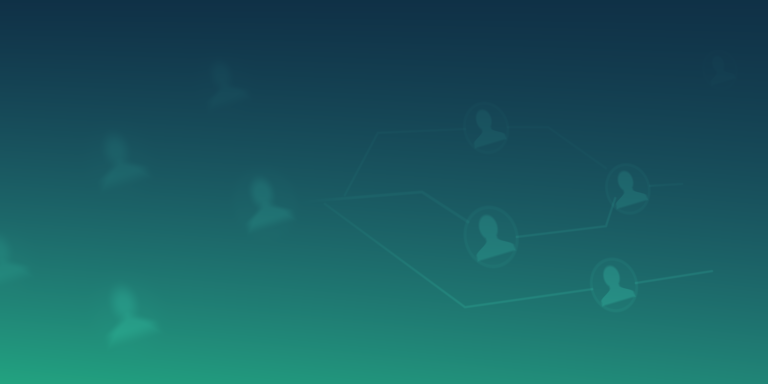
This background is drawn by a Shadertoy shader. Its source:

```glsl
// A navy-to-green gradient carrying a faint network of tilted user badges.
// Badges are implicit head-and-shoulder shapes inside rings; thin polylines
// link them, and both soften toward the left like a shallow depth of field.

float segment(vec2 p, vec2 a, vec2 b) {
    vec2 ab = b - a;
    return length(p - a - ab * clamp(dot(p - a, ab) / dot(ab, ab), 0.0, 1.0));
}

// Distance to a path with one corner
float bend(vec2 p, vec2 a, vec2 b, vec2 c) {
    return min(segment(p, a, b), segment(p, b, c));
}

float stroke(float d, float width) {
    float px = 1.0 / iResolution.y;
    return 1.0 - smoothstep(width - px, width + px, d);
}

// Head, neck and flared shoulders in a unit badge
float person(vec2 q) {
    float head = (length((q - vec2(0.0, 0.33)) / vec2(0.30, 0.42)) - 1.0) * 0.33;
    float halfWidth = 0.19 + 0.46 * smoothstep(-0.08, -0.48, q.y);
    float body = max(abs(q.x) - halfWidth, max(q.y - 0.2, -0.65 - q.y));
    return min(head, body);
}

// Light from one badge: figure, pale disc and outline
float badge(vec2 p, vec2 center, float radius, float blur) {
    float tilt = 0.29;
    float c = cos(tilt), s = sin(tilt);
    vec2 q = mat2(c, -s, s, c) * (p - center) / radius;
    float soft = blur + 1.0 / (iResolution.y * radius);
    float figure = 1.0 - smoothstep(-soft, soft, person(q));
    float rim = length(q / vec2(0.86, 1.0)) - 1.0;
    float disc = 1.0 - smoothstep(-soft * 2.0, soft * 2.0, rim);
    float ring = (1.0 - smoothstep(0.02, 0.04 + soft, abs(rim))) * (1.0 - smoothstep(0.0, 0.2, blur));
    return figure + 0.16 * disc + 0.3 * ring;
}

vec3 background(vec2 p) {
    float depth = 1.0 - p.y;
    float level = depth * (0.59 + 0.41 * depth) + 0.15 * depth * (1.0 - p.x);
    return vec3(0.06, 0.19, 0.275)
         + level * vec3(0.12, 0.39, 0.30)
         - level * level * vec3(0.05, 0.0, 0.09);
}

float links(vec2 p) {
    float thin = 0.0028;
    float upper = min(bend(p, vec2(0.898, 0.492), vec2(0.984, 0.654), vec2(1.211, 0.664)),
                      bend(p, vec2(1.323, 0.669), vec2(1.427, 0.669), vec2(1.578, 0.562)));
    float middle = bend(p, vec2(0.781, 0.474), vec2(1.099, 0.500), vec2(1.219, 0.422));
    float right = min(bend(p, vec2(1.346, 0.383), vec2(1.578, 0.411), vec2(1.602, 0.484)),
                      segment(p, vec2(1.693, 0.516), vec2(1.776, 0.521)));
    float lower = min(bend(p, vec2(0.846, 0.469), vec2(1.211, 0.200), vec2(1.542, 0.247)),
                      segment(p, vec2(1.656, 0.263), vec2(1.854, 0.294)));
    float fade = smoothstep(0.75, 1.3, p.x);
    float light = 0.025 * stroke(upper, thin) * mix(1.0, 0.6, fade);
    light += 0.032 * stroke(middle, thin * 1.3) * smoothstep(0.77, 0.95, p.x);
    light += 0.055 * stroke(right, thin) * (1.0 - 0.6 * smoothstep(1.6, 1.75, p.x));
    light += 0.070 * stroke(lower, thin) * mix(0.25, 1.0, fade);
    return light;
}

void mainImage(out vec4 fragColor, in vec2 fragCoord) {
    vec2 p = fragCoord / iResolution.y;

    // Badge center, radius and brightness
    vec4 badges[10] = vec4[](
        vec4(1.266, 0.667, 0.065, 0.042), vec4(1.635, 0.508, 0.064, 0.070),
        vec4(1.279, 0.383, 0.078, 0.080), vec4(1.599, 0.258, 0.068, 0.100),
        vec4(0.690, 0.471, 0.085, 0.060), vec4(0.310, 0.583, 0.085, 0.044),
        vec4(0.331, 0.182, 0.090, 0.072), vec4(0.583, 0.781, 0.075, 0.024),
        vec4(0.005, 0.323, 0.080, 0.045), vec4(1.875, 0.818, 0.050, 0.012));

    float light = links(p);
    for (int i = 0; i < 10; i++) {
        vec4 b = badges[i];
        float blur = mix(0.22, 0.02, smoothstep(0.35, 1.25, b.x));
        light += b.w * badge(p, b.xy, b.z, blur);
    }

    vec3 mint = vec3(0.30, 1.0, 0.75);
    fragColor = vec4(background(p) + light * mint, 1.0);
}
```
